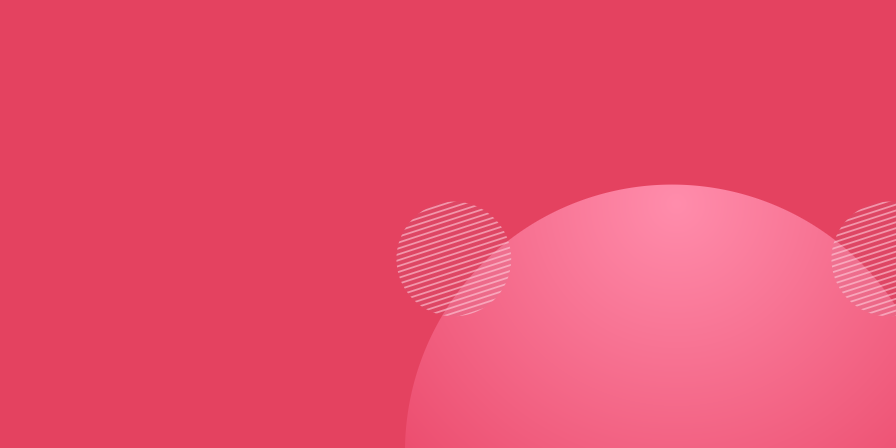
Reproduce this background procedurally as a Shadertoy shader.

```glsl
#define DOME_CENTER vec2(1.5, -0.008)
#define DOME_RADIUS 0.596
#define GLOW_CENTER vec2(1.51, 0.545)
#define GLOW_REACH 0.92
#define DISC_CENTER vec2(1.013, 0.422)
#define DISC_SPACING 0.971
#define DISC_RADIUS 0.128
#define STRIPE_ANGLE 0.314
#define STRIPE_PERIOD 0.0125
#define STRIPE_WIDTH 0.004
#define STRIPE_OFFSET 0.123
#define STRIPE_OPACITY 0.6

const vec3 BACKGROUND = vec3(0.896, 0.257, 0.377);
const vec3 GLOW_INNER = vec3(1.0, 0.55, 0.672);
const vec3 GLOW_OUTER = vec3(0.916, 0.272, 0.405);
const vec3 STRIPE_COLOR = vec3(1.0, 0.8, 0.86);
const vec3 DISC_TINT = vec3(0.5, 0.55, 0.6);

// Antialiased coverage of a signed distance
float coverage(float dist, float pixel) {
    return clamp(0.5 - dist / pixel, 0.0, 1.0);
}

float circle(vec2 p, vec2 center, float radius) {
    return length(p - center) - radius;
}

// Distance to the nearest slanted line, measured from the disc center
float stripes(vec2 p) {
    vec2 normal = vec2(-sin(STRIPE_ANGLE), cos(STRIPE_ANGLE));
    float phase = (dot(p, normal) - STRIPE_OFFSET) / STRIPE_PERIOD;
    float toLine = abs(fract(phase + 0.5) - 0.5) * STRIPE_PERIOD;
    return toLine - 0.5 * STRIPE_WIDTH;
}

void mainImage(out vec4 fragColor, in vec2 fragCoord) {
    float pixel = 1.0 / iResolution.y;
    vec2 p = fragCoord * pixel;
    vec3 color = BACKGROUND;

    // Large dome lit from its top
    float fade = clamp(distance(p, GLOW_CENTER) / GLOW_REACH, 0.0, 1.0);
    vec3 domeColor = mix(GLOW_INNER, GLOW_OUTER, fade);
    color = mix(color, domeColor, coverage(circle(p, DOME_CENTER, DOME_RADIUS), pixel));

    // Striped discs on both shoulders
    for (int i = 0; i < 2; i++) {
        vec2 center = DISC_CENTER + vec2(float(i) * DISC_SPACING, 0.0);
        float disc = coverage(circle(p, center, DISC_RADIUS), pixel);
        float line = coverage(stripes(p - center), pixel);
        color = mix(color, DISC_TINT, 0.06 * disc);
        color = mix(color, STRIPE_COLOR, STRIPE_OPACITY * disc * line);
    }

    fragColor = vec4(color, 1.0);
}
```
